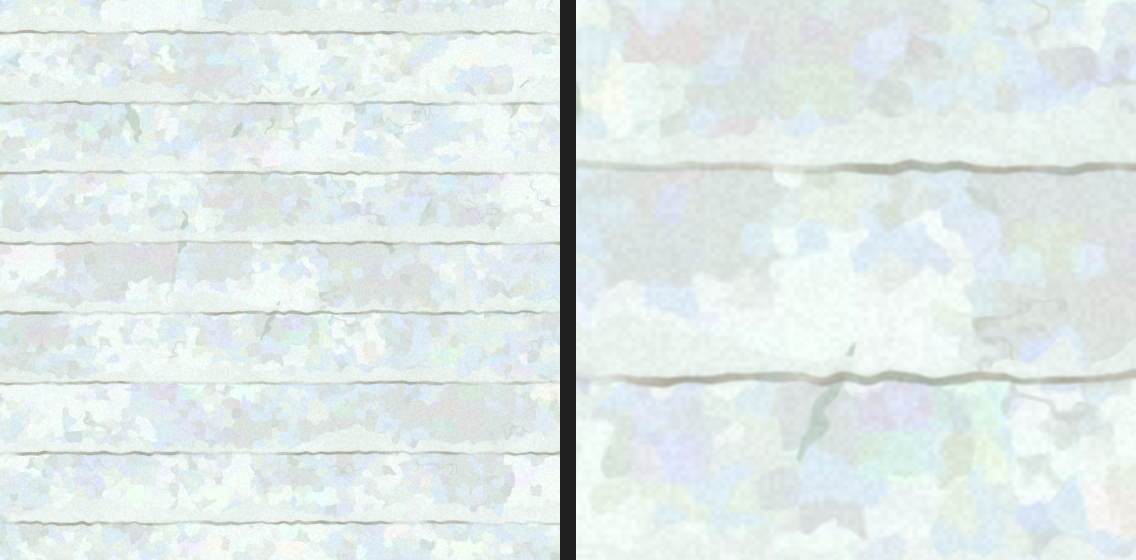
Left: the whole. Right: its middle third, enlarged.
This texture is drawn by a three.js fragment shader. Its source:

```glsl
// Whitewashed horizontal boards with blocky pastel paint, lumpy lower lips and broken thin seams.
varying vec2 vUv;

const float BOARDS = 8.0;
const float SEAM_OFFSET = 0.53;      // first seam height, in boards
const float SEAM_HALF = 0.021;       // half line width, in boards
const float CHIP_SCALE = 60.0;       // paint chips across
const vec2 BLOCKS = vec2(22.0, 4.0); // pastel blocks across the canvas and up each board
const int SCUFFS = 13;
const float GRAIN = 0.045;
const vec3 GRAY = vec3(0.862, 0.888, 0.876);
const vec3 BLUE = vec3(0.872, 0.928, 0.955);
const vec3 CREAM = vec3(0.905, 0.942, 0.912);
const vec3 WHITE = vec3(0.948, 0.982, 0.970);
const vec3 SHADE = vec3(0.775, 0.805, 0.775);
const vec3 SEAM_GREEN = vec3(0.60, 0.64, 0.58);
const vec3 SEAM_BROWN = vec3(0.67, 0.62, 0.56);
const vec3 SCUFF = vec3(0.70, 0.78, 0.72);

float hash(vec2 p) {
  vec3 q = fract(p.xyx * 0.1031);
  q += dot(q, q.yzx + 33.33);
  return fract((q.x + q.y) * q.z);
}

float noise(vec2 p) {
  vec2 i = floor(p), f = fract(p);
  f *= f * (3.0 - 2.0 * f);
  return mix(mix(hash(i), hash(i + vec2(1.0, 0.0)), f.x),
             mix(hash(i + vec2(0.0, 1.0)), hash(i + 1.0), f.x), f.y);
}

// Two nearest cell sites and the gap between their distances, in a squarish metric.
void cells(vec2 p, out vec2 first, out vec2 second, out float gap) {
  float d1 = 9.0, d2 = 9.0;
  first = p;
  second = p;
  for (int j = -1; j <= 1; j++) {
    for (int i = -1; i <= 1; i++) {
      vec2 id = floor(p) + vec2(float(i), float(j));
      vec2 site = id + 0.1 + 0.8 * vec2(hash(id), hash(id + 71.0));
      vec2 r = abs(site - p);
      float d = mix(length(r), max(r.x, r.y), 0.6);
      if (d < d1) {
        d2 = d1; second = first;
        d1 = d; first = site;
      } else if (d < d2) {
        d2 = d; second = site;
      }
    }
  }
  gap = d2 - d1;
}

// Block coordinates that line up with the boards.
vec2 blockSpace(vec2 uv) {
  return vec2(uv.x, uv.y * BOARDS - SEAM_OFFSET) * BLOCKS;
}

// Paint colour at one chip: board patch, large and small block, chip variation.
vec3 chipColor(vec2 site) {
  vec2 uv = site / CHIP_SCALE, id = floor(site), b = blockSpace(uv);
  float board = floor(b.y / BLOCKS.y);
  float patchTone = noise(vec2(uv.x * 6.0 + board * 7.3, board * 3.7 + uv.y * 5.0));
  float largeTone = hash(floor(b * vec2(0.4, 0.5)) + 19.0);
  float smallTone = hash(floor(b) + 101.0);
  float t = 0.42 * patchTone + 0.22 * largeTone + 0.19 * smallTone + 0.17 * hash(id + 137.0);
  vec3 c = mix(GRAY, BLUE, smoothstep(0.37, 0.45, t));
  c = mix(c, CREAM, smoothstep(0.49, 0.54, t));
  c = mix(c, WHITE, smoothstep(0.55, 0.61, t));
  float fleck = hash(id + 211.0);
  c = mix(c, SHADE, 0.4 * step(0.955, fleck));
  return c + vec3(-0.01, -0.02, 0.015) * step(fleck, 0.05);
}

// Faint square pastel tints, stronger on a few blocks.
vec3 blockTint(vec2 uv) {
  vec2 b = blockSpace(uv), id = floor(b);
  vec2 edge = 0.5 - abs(fract(b) - 0.5);
  float cover = smoothstep(0.0, 0.06, min(edge.x, edge.y));
  float amount = mix(0.008, 0.026, step(0.87, hash(id + 5.0)));
  return cover * amount * cos(6.2832 * (hash(id + 43.0) + vec3(0.0, 0.33, 0.67)));
}

void main() {
  vec2 uv = vUv;
  vec2 warp = vec2(noise(uv * 85.0), noise(uv * 85.0 + 31.0)) - 0.5;

  // Chipped paint
  vec2 first, second;
  float gap;
  cells(uv * CHIP_SCALE + 0.7 * warp, first, second, gap);
  vec3 color = mix(chipColor(second), chipColor(first), 0.5 + 0.5 * smoothstep(0.0, 0.2, gap));
  color += blockTint(uv + 0.002 * warp);

  // Hairline cracks
  float crack = abs(noise(uv * vec2(11.0, 15.0) + 0.5 * warp) - 0.5);
  float crackMask = smoothstep(0.62, 0.78, noise(uv * 13.0 + 57.0));
  color = mix(color, SHADE, 0.45 * crackMask * (1.0 - smoothstep(0.012, 0.05, crack)));

  // Slanted scuffs
  for (int i = 0; i < SCUFFS; i++) {
    float n = float(i) * 3.0 + 2.0;
    vec2 center = vec2(hash(vec2(n, 11.0)), hash(vec2(n, 29.0)));
    vec2 axis = normalize(vec2(mix(-0.3, 0.8, hash(vec2(n, 47.0))), 1.0));
    float reach = mix(0.012, 0.04, hash(vec2(n, 83.0)));
    vec2 d = uv - center + 0.012 * warp;
    float along = clamp(dot(d, axis), -reach, reach);
    float width = mix(0.003, 0.011, hash(vec2(n, 97.0))) * (1.0 - 0.6 * abs(along) / reach);
    float mark = 1.0 - smoothstep(width - 0.002, width + 0.002, length(d - axis * along));
    color = mix(color, SCUFF, mark * mix(0.2, 0.7, hash(vec2(n, 61.0))));
  }

  // Patchy, lumpy paint lip above each seam
  float v = uv.y * BOARDS - SEAM_OFFSET;
  float seam = floor(v + 0.5);
  float d = v - seam + 0.035 * (noise(vec2(uv.x * 75.0, seam * 3.7)) - 0.5)
          + 0.025 * (noise(vec2(uv.x * 9.0, seam * 6.1)) - 0.5);
  float lip = 0.32 * noise(vec2(uv.x * 8.0, seam * 5.3)) + 0.14 * noise(vec2(uv.x * 45.0, seam * 9.1)) - 0.03;
  float lipCover = smoothstep(-0.01, 0.01, d) * (1.0 - smoothstep(lip - 0.015, lip + 0.015, d + 0.12 * warp.y));
  vec3 lipColor = mix(CREAM, WHITE, 0.8 * noise(uv * vec2(18.0, 30.0)));
  color = mix(color, lipColor, 0.85 * lipCover);

  // Broken seam with beaded width and a soft shadow
  float run = smoothstep(0.22, 0.68, noise(vec2(uv.x * 15.0, seam * 7.9)));
  float bead = noise(vec2(uv.x * 64.0, seam * 4.1));
  float strength = mix(0.22, 0.9, run) * mix(0.5, 1.0, bead);
  float halfWidth = SEAM_HALF * mix(0.65, 1.25, noise(vec2(uv.x * 55.0, seam * 2.3)));
  float line = 1.0 - smoothstep(halfWidth - 0.012, halfWidth + 0.012, abs(d));
  vec3 seamColor = mix(SEAM_GREEN, SEAM_BROWN, noise(vec2(uv.x * 40.0, seam * 8.7)));
  color = mix(color, SHADE, 0.25 * strength * (1.0 - smoothstep(0.0, 0.07, abs(d))));
  color = mix(color, seamColor, strength * line);

  // Fine grain
  color += GRAIN * (noise(uv * 340.0) - 0.5);
  gl_FragColor = vec4(clamp(color, 0.0, 1.0), 1.0);
}
```
